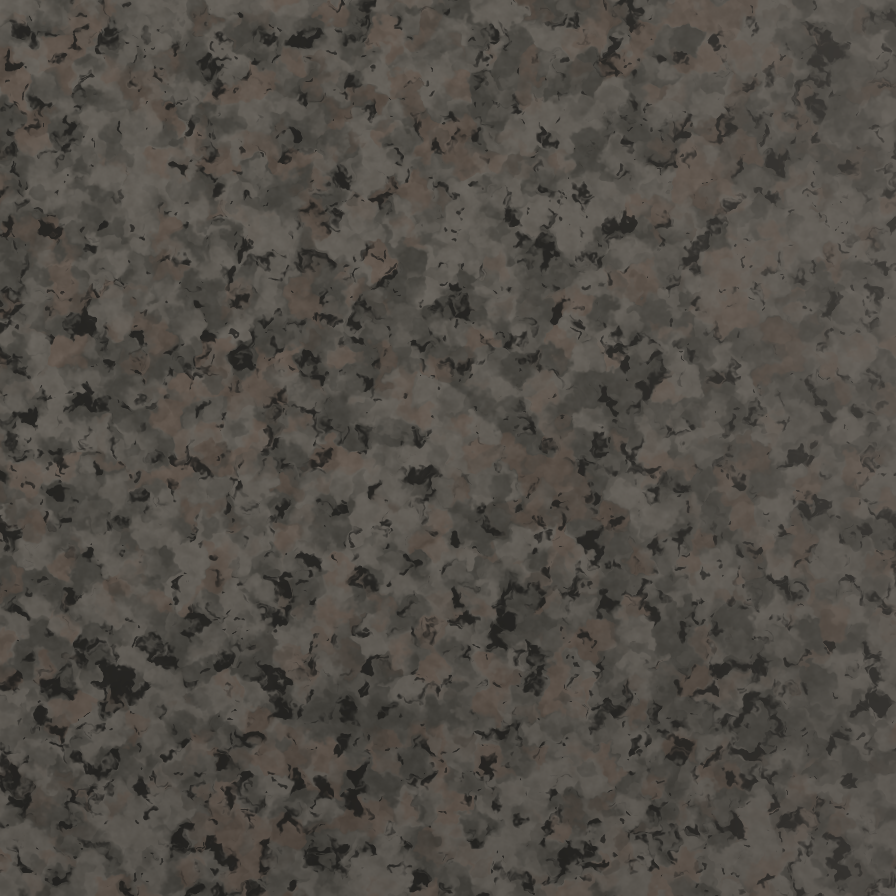
Give the GLSL for this texture, as a three.js fragment shader.

```glsl
// Polished granite: soft grey, pale and pinkish mineral grains with black mica flecks.
// Blended cellular noise makes the grains, thresholded layered noise the flecks,
// and a broad haze lightens the right side while the bottom stays darker.
varying vec2 vUv;

const vec3 GREY_GRAIN = vec3(0.262, 0.254, 0.234);
const vec3 PALE_GRAIN = vec3(0.378, 0.361, 0.335);
const vec3 PINK_GRAIN = vec3(0.375, 0.308, 0.265);
const vec3 BLACK_MICA = vec3(0.125, 0.122, 0.114);
const vec3 HAZE = vec3(0.400, 0.380, 0.358);

vec2 hash2(vec2 p) {
  vec3 q = fract(p.xyx * vec3(0.1031, 0.1030, 0.0973));
  q += dot(q, q.yzx + 33.33);
  return fract((q.xx + q.yz) * q.zy);
}

// Smooth value noise in 0..1
float noise(vec2 p) {
  vec2 cell = floor(p);
  vec2 f = fract(p);
  f = f * f * (3.0 - 2.0 * f);
  float low = mix(hash2(cell).x, hash2(cell + vec2(1.0, 0.0)).x, f.x);
  float high = mix(hash2(cell + vec2(0.0, 1.0)).x, hash2(cell + 1.0).x, f.x);
  return mix(low, high, f.y);
}

// Rotated octaves hide the lattice
float layeredNoise(vec2 p) {
  mat2 turn = mat2(0.8, 0.6, -0.6, 0.8);
  float sum = 0.0;
  float weight = 0.55;
  for (int i = 0; i < 3; i++) {
    p = turn * p + 17.3;
    sum += weight * noise(p);
    p *= 2.03;
    weight *= 0.5;
  }
  return sum / 0.9625;
}

// Two random values per cell, blended softly across the cell borders
vec2 softCells(vec2 p, float sharpness) {
  vec2 cell = floor(p);
  vec2 sum = vec2(0.0);
  float total = 0.0;
  for (int y = -1; y <= 1; y++) {
    for (int x = -1; x <= 1; x++) {
      vec2 id = cell + vec2(float(x), float(y));
      vec2 away = id + hash2(id) - p;
      float weight = exp(-sharpness * dot(away, away));
      sum += weight * hash2(id + 71.7);
      total += weight;
    }
  }
  return sum / total;
}

// Small round specks in some of the cells
float specks(vec2 p, float share) {
  vec2 id = floor(p);
  vec2 rnd = hash2(id + 7.1);
  float radius = mix(0.12, 0.27, rnd.y);
  float dist = length(fract(p) - mix(vec2(0.32), vec2(0.68), hash2(id + 41.9)));
  return step(rnd.x, share) * (1.0 - smoothstep(radius * 0.45, radius * 1.25, dist));
}

// Slow brightening of the right side, strongest near the edge
float hazeAmount(vec2 uv) {
  float right = smoothstep(0.55, 1.05, uv.x) * smoothstep(-0.1, 0.6, uv.y);
  float corner = 1.0 - smoothstep(0.0, 0.35, length(uv - vec2(1.0, 0.0)));
  return 0.36 * right + 0.25 * corner;
}

void main() {
  vec2 uv = vUv;
  vec2 warp = vec2(layeredNoise(uv * 75.0), layeredNoise(uv * 75.0 + 53.0)) - 0.5;
  vec2 p = uv + warp * 0.024;

  // Mineral grains in two sizes
  vec2 coarse = softCells(p * 36.0, 9.0);
  vec2 fine = softCells(p * 74.0 + 19.0, 8.0);
  float cluster = layeredNoise(uv * 9.0 + 5.0);
  float tone = 0.6 * coarse.x + 0.4 * fine.x + 0.3 * (cluster - 0.5);
  vec3 color = mix(GREY_GRAIN, PALE_GRAIN, smoothstep(0.18, 0.80, tone));
  float pink = smoothstep(0.56, 0.86, 0.75 * coarse.y + 0.25 * fine.y);
  color = mix(color, PINK_GRAIN, 0.5 * pink);

  // Fine mottling inside the grains
  color += 0.055 * (layeredNoise(uv * 125.0 + 31.0) - 0.5);

  // Ragged black flecks gather in the grey grains
  float field = layeredNoise(p * 62.0 + 90.0) + 0.24 * (0.5 - tone);
  field += 0.05 * (0.5 - uv.y);
  float fleck = smoothstep(0.62, 0.78, field);
  fleck = max(fleck, 0.85 * specks(p * 82.0, 0.09));
  color = mix(color, BLACK_MICA, 0.88 * fleck);

  // Broad light across the slab
  color *= mix(0.94, 1.03, smoothstep(0.0, 0.55, uv.y));
  color = mix(color, HAZE, hazeAmount(uv));
  gl_FragColor = vec4(color, 1.0);
}
```
